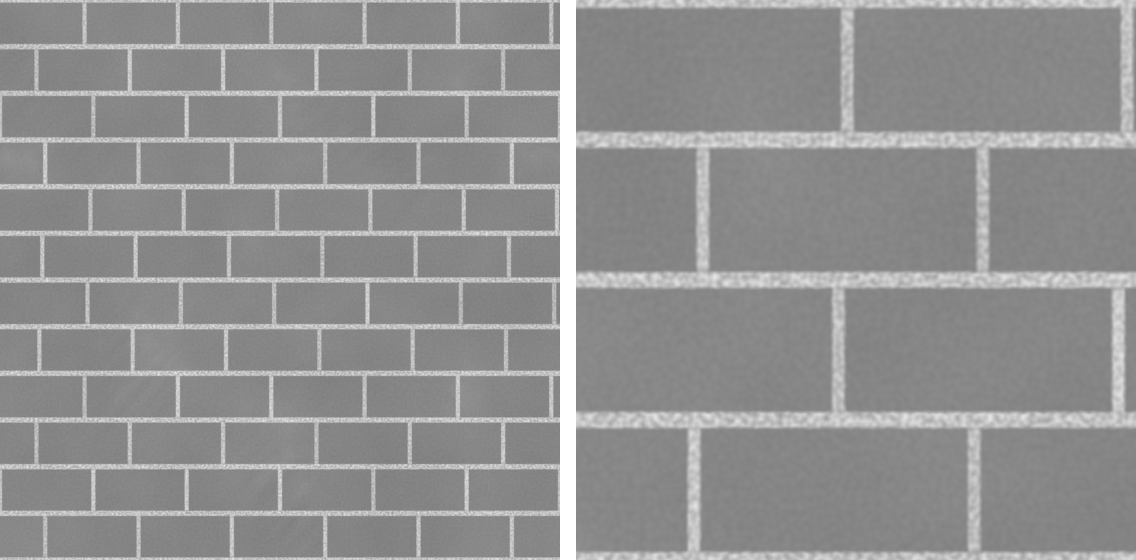
Left: the whole. Right: its middle third, enlarged.
Reproduce this texture procedurally as a WebGL 1 fragment shader.

```glsl
precision highp float;
// Grey block wall in running bond with pale, grainy mortar joints.
// Joints are soft-edged distances to a shifted grid; wrapping gradient
// noise adds grain, clouds and faint diagonal smears to the surface.

uniform vec2 u_resolution;

#define BLOCKS vec2(6.0, 12.0)   // repeats across and down
#define ROW_SHIFT 0.484375       // shift per course, in block lengths
#define SHIFT_CYCLE 8.0          // courses before the shift restarts
#define BED_HALF 0.0047          // half thickness of horizontal joints
#define HEAD_HALF 0.0037         // half thickness of vertical joints
#define EDGE_SOFT 0.0017         // blur of the joint edges
#define BLOCK_GREY 0.525
#define MORTAR_GREY 0.765
#define MORTAR_GRAIN 0.17
#define BLOCK_GRAIN 0.035
#define CLOUD_AMOUNT 0.028
#define SMEAR_AMOUNT 0.035

float hash(vec2 p) {
  vec3 q = fract(p.xyx * vec3(0.1031, 0.1030, 0.0973));
  q += dot(q, q.yzx + 33.33);
  return fract((q.x + q.y) * q.z);
}

// Slope of a random unit gradient at a wrapped lattice point
float corner(vec2 cell, vec2 offset, vec2 period) {
  float angle = 6.2832 * hash(mod(cell, period) + 7.0);
  return dot(vec2(cos(angle), sin(angle)), offset);
}

// Gradient noise, about -0.7 to 0.7, repeating after "period" cells
float noise(vec2 p, vec2 period) {
  vec2 i = floor(p), f = p - i;
  vec2 w = f * f * f * (f * (f * 6.0 - 15.0) + 10.0);
  vec2 e = vec2(1.0, 0.0);
  float low = mix(corner(i, f, period), corner(i + e.xy, f - e.xy, period), w.x);
  float high = mix(corner(i + e.yx, f - e.yx, period),
                   corner(i + e.xx, f - e.xx, period), w.x);
  return mix(low, high, w.y);
}

float clouds(vec2 uv) {
  float sum = 0.0, amplitude = 1.0, cells = 5.0;
  for (int octave = 0; octave < 4; octave++) {
    sum += amplitude * noise(uv * cells, vec2(cells));
    amplitude *= 0.55;
    cells *= 2.0;
  }
  return sum;
}

// Coverage of a joint, one inside and zero on the block face
float joint(float distanceToCentre, float halfWidth, float softness) {
  return 1.0 - smoothstep(halfWidth - softness, halfWidth + softness, distanceToCentre);
}

void main() {
  vec2 uv = gl_FragCoord.xy / u_resolution;
  float softness = max(EDGE_SOFT, 0.7 / min(u_resolution.x, u_resolution.y));

  // Block grid with a slightly drifting half-block shift
  vec2 grid = uv * BLOCKS;
  float course = floor(grid.y);
  grid.x -= fract(mod(1.0 - course, SHIFT_CYCLE) * ROW_SHIFT);
  vec2 toJoint = abs(fract(grid + 0.5) - 0.5) / BLOCKS;
  float blockRandom = hash(vec2(mod(floor(grid.x), BLOCKS.x), course) + 3.0);
  float headRandom = hash(vec2(mod(floor(grid.x + 0.5), BLOCKS.x), course) + 41.0);

  // Surface noise
  float grain = noise(uv * 256.0, vec2(256.0));
  float fineGrain = noise(uv * 171.0, vec2(171.0));
  float cloud = clouds(uv);
  vec2 diagonal = vec2(uv.x - uv.y, uv.x + uv.y) * vec2(34.0, 4.0);
  float smear = noise(diagonal + 0.6 * cloud, vec2(34.0, 4.0));
  smear *= smoothstep(0.0, 0.6, noise(uv * 4.0 + 0.5, vec2(4.0)));

  // Block faces: even grey with light blotches
  float face = BLOCK_GREY + 0.010 * (blockRandom - 0.5);
  face += CLOUD_AMOUNT * cloud + SMEAR_AMOUNT * smear;
  face += 0.025 * smoothstep(0.35, 0.9, cloud);
  face += BLOCK_GRAIN * (0.6 * grain + 0.4 * fineGrain);

  // Mortar: speckled, each vertical joint with its own brightness
  float speckle = MORTAR_GRAIN * (grain + 0.5 * fineGrain);
  float bed = MORTAR_GREY + speckle + 0.03 * cloud;
  float head = MORTAR_GREY + 0.07 * (headRandom - 0.5) + 0.75 * speckle + 0.03 * cloud;

  // Slightly ragged joints; vertical ones dim where they meet a bed
  vec2 ragged = toJoint + 0.0007 * fineGrain;
  float bedCover = joint(ragged.y, BED_HALF, softness);
  float headCover = joint(ragged.x, HEAD_HALF, softness);
  headCover *= 1.0 - 0.25 * joint(toJoint.y, BED_HALF + 0.001, softness);

  float grey = mix(mix(face, head, headCover), bed, bedCover);
  gl_FragColor = vec4(vec3(grey), 1.0);
}
```
